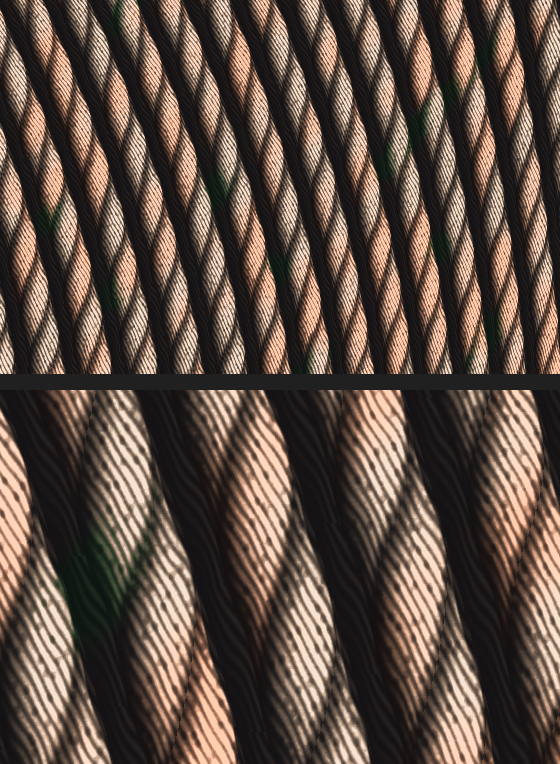
Top: the whole. Bottom: its middle third, enlarged.
Reproduce this texture procedurally as a WebGL 1 fragment shader.

```glsl
precision highp float;
uniform vec2 u_resolution;

const float TAU = 6.2831853;

float hash(vec2 p) {
  return fract(sin(dot(p, vec2(127.1, 311.7))) * 43758.547);
}

// Distance to the nearest scattered point
float cells(vec2 p) {
  vec2 id = floor(p);
  float nearest = 2.0;
  for (int j = -1; j <= 1; j++) {
    for (int i = -1; i <= 1; i++) {
      vec2 c = id + vec2(float(i), float(j));
      vec2 point = c + vec2(hash(c), hash(c + 37.0));
      nearest = min(nearest, length(p - point));
    }
  }
  return nearest;
}

float waves(vec2 p) {
  return sin(p.x + 1.7 * sin(p.y * 0.8)) * 0.6 + sin(p.y * 1.9 - p.x * 1.3) * 0.4;
}

// Rope number at p: slanted, bowed windings that tighten to the lower right
float windingAt(vec2 p, float down) {
  float bow = down + 0.5 * down * (1.0 - down);
  float x = p.x - mix(-0.258, 0.049, bow);
  float spacing = mix(0.125, 0.131, bow);
  float tighten = -0.00146 * bow;
  return 2.0 * x / (spacing + sqrt(max(spacing * spacing + 4.0 * tighten * x, 0.0001)));
}

vec3 steel(float tone) {
  vec3 c = mix(vec3(0.065, 0.06, 0.068), vec3(0.40, 0.335, 0.285), smoothstep(0.0, 0.42, tone));
  c = mix(c, vec3(0.76, 0.65, 0.56), smoothstep(0.36, 0.78, tone));
  return mix(c, vec3(0.97, 0.89, 0.82), smoothstep(0.74, 1.1, tone));
}

void main() {
  vec2 p = gl_FragCoord.xy / u_resolution.y;
  float down = 1.0 - p.y;
  float winding = windingAt(p, down);
  float rope = floor(winding);

  // Rope frame: across is -1 to 1 between its edges
  float across = (fract(winding) - 0.6) / 0.37;
  float along = down * 1.06 + 0.14 * hash(vec2(rope, 4.0));
  across /= 1.0 + 0.05 * cos(TAU * (along / 0.14 + 0.94 * across));
  float soft = 0.04 + 20.0 / u_resolution.y;
  float body = 1.0 - smoothstep(1.0 - soft, 1.0 + soft * 0.3, abs(across));

  // Twisted strands
  float twist = along / 0.14 + 0.6 * asin(clamp(across, -1.0, 1.0));
  twist += 0.05 * waves(vec2(along * 25.0, rope * 3.0));
  float strand = floor(twist);
  float v = fract(twist) - 0.5;
  float strandRand = hash(vec2(rope, strand));
  float strandLight = smoothstep(-0.5, 0.0, v) * (1.0 - smoothstep(0.3, 0.5, v));

  // Fine wires, leaning further than the rope
  float w = (across * 0.045 - along * (0.23 + 0.05 * strandRand)) / 0.0098;
  w += strandRand + 0.7 * v * v + 0.12 * waves(p * 55.0);
  float wire = 0.5 + 0.5 * cos(TAU * w);
  float wireRand = hash(vec2(floor(w + 0.5), strand + rope * 19.0));

  // Sunlight from the right, shade on the left flank
  float sun = smoothstep(-1.05, 0.35, across) * (1.0 - 0.4 * smoothstep(0.65, 1.0, across));
  float tone = 1.5 * sun * (0.2 + 0.8 * strandLight) * (0.36 + 0.72 * wire);
  tone *= 0.8 + 0.25 * strandRand + 0.22 * wireRand * wire;

  // Grime, pits and worn patches
  float patches = waves(p * vec2(21.0, 17.0) + rope * 2.3);
  float pits = smoothstep(0.08, 0.32, cells(p * vec2(70.0, 48.0)));
  float grain = hash(floor(p * 340.0)) - 0.5;
  tone *= mix(0.55, 1.0, pits) * (1.0 + 0.13 * patches + 0.2 * grain);

  // Dark gap with a trace of the wires below
  float gap = 0.05 + 0.09 * wire * smoothstep(-1.7, -1.0, across);
  tone = mix(gap, tone + 0.04, body);
  vec3 color = steel(tone);

  // Rust on some strands, rare green traces in the shade
  float rust = smoothstep(0.35, 0.95, strandRand * 0.7 + 0.3 * patches + 0.25);
  color *= mix(vec3(1.0), vec3(1.08, 0.91, 0.84), rust * body);
  float patina = smoothstep(0.72, 0.95, waves(p * vec2(13.0, 9.0) + 5.0));
  patina *= 1.0 - smoothstep(0.15, 0.5, tone);
  color = mix(color, color * vec3(0.72, 1.2, 0.9), patina);

  gl_FragColor = vec4(color, 1.0);
}
```
